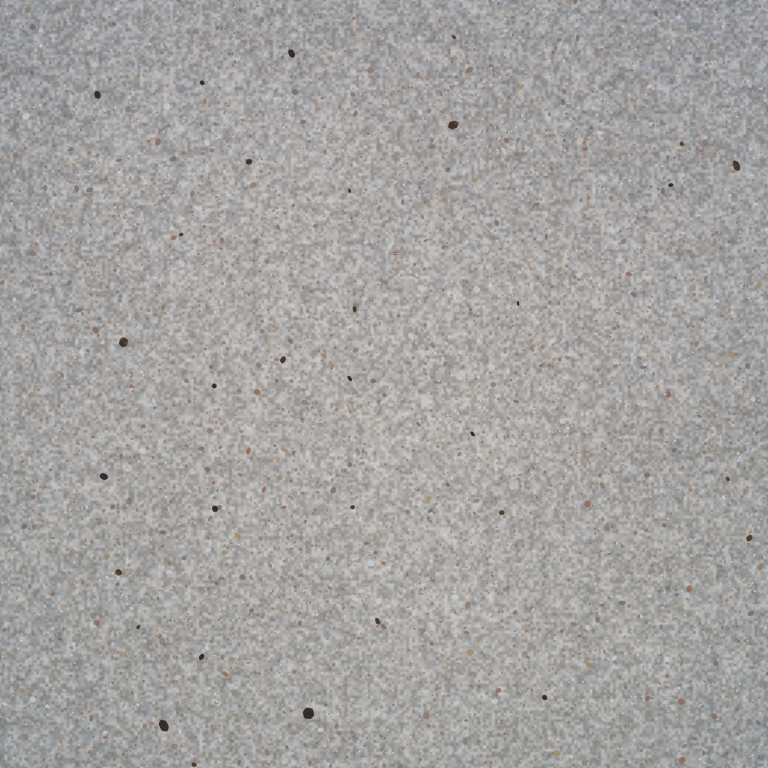
Give the GLSL for this texture, as a three.js fragment shader.

```glsl
varying vec2 vUv;

const vec3 CEMENT = vec3(0.682, 0.668, 0.657);
const vec3 CORNER_FALLOFF = vec3(0.20, 0.15, 0.11);
const vec3 BROWN = vec3(0.53, 0.45, 0.40);
const vec3 RUST = vec3(0.54, 0.38, 0.31);
const vec3 OCHRE = vec3(0.62, 0.52, 0.40);
const vec3 SLATE = vec3(0.41, 0.41, 0.43);
const vec3 QUARTZ = vec3(0.80, 0.81, 0.84);
const vec3 PIT_DARK = vec3(0.15, 0.13, 0.12);
const vec3 PIT_RUST = vec3(0.36, 0.23, 0.12);
const float EDGE = 0.0011;

float hash(vec2 p, float seed) {
  vec3 q = fract(vec3(p.xyx + seed * 7.31) * vec3(0.1031, 0.1030, 0.0973));
  q += dot(q, q.yzx + 33.33);
  return fract((q.x + q.y) * q.z);
}

float noise(vec2 p, float seed) {
  vec2 cell = floor(p);
  vec2 f = fract(p);
  f = f * f * (3.0 - 2.0 * f);
  float low = mix(hash(cell, seed), hash(cell + vec2(1.0, 0.0), seed), f.x);
  float high = mix(hash(cell + vec2(0.0, 1.0), seed), hash(cell + 1.0, seed), f.x);
  return mix(low, high, f.y);
}

float cloud(vec2 p, float seed) {
  float sum = 0.0;
  float weight = 0.5;
  for (int i = 0; i < 4; i++) {
    sum += weight * (noise(p, seed + float(i)) - 0.5);
    p = p * 2.03 + 11.7;
    weight *= 0.55;
  }
  return sum;
}

// Signed distance to an angular, stretched pebble
float pebble(vec2 p, float radius, float turn, float stretch) {
  float c = cos(turn);
  float s = sin(turn);
  p = mat2(c, -s, s, c) * p;
  p.y *= stretch;
  float corners = max(abs(p.x) * 0.87 + abs(p.y) * 0.5, abs(p.y + 0.2 * p.x));
  return mix(length(p), corners, 0.6) - radius;
}

// Scattered pebbles: x is coverage, y a random pick for the colour
vec2 scatter(vec2 uv, float cells, float share, vec2 radii, float seed) {
  vec2 p = uv * cells;
  vec2 home = floor(p);
  float soft = EDGE * cells;
  vec2 result = vec2(0.0);
  for (int y = -1; y <= 1; y++) {
    for (int x = -1; x <= 1; x++) {
      vec2 cell = home + vec2(float(x), float(y));
      vec2 centre = cell + vec2(hash(cell, seed), hash(cell, seed + 1.0));
      float size = hash(cell, seed + 2.0);
      float radius = mix(radii.x, radii.y, size * size) * cells;
      float turn = 6.283 * hash(cell, seed + 3.0);
      float stretch = mix(1.0, 1.8, hash(cell, seed + 4.0));
      float d = pebble(p - centre, radius, turn, stretch);
      float cover = 1.0 - smoothstep(-soft, soft, d);
      cover *= step(hash(cell, seed + 5.0), share);
      if (cover > result.x) result = vec2(cover, hash(cell, seed + 6.0));
    }
  }
  return result;
}

vec3 stoneColor(float pick) {
  vec3 color = mix(BROWN, RUST, step(0.36, pick));
  color = mix(color, OCHRE, step(0.50, pick));
  color = mix(color, SLATE, step(0.64, pick));
  return mix(color, QUARTZ, step(0.83, pick));
}

vec3 addStones(vec3 base, vec2 stones, float opacity) {
  return mix(base, stoneColor(stones.y), stones.x * opacity);
}

void main() {
  // Cement with uneven stains and darker, cooler corners
  vec2 fromCentre = vUv - 0.5;
  vec3 color = CEMENT - CORNER_FALLOFF * dot(fromCentre, fromCentre);
  color += 0.05 * cloud(vUv * 5.0, 3.0);
  color += vec3(0.0, 0.002, -0.012) * (0.5 - vUv.y);

  // Fine sand
  float sand = 0.18 * (noise(vUv * 260.0, 11.0) - 0.5);
  sand += 0.10 * (noise(vUv * 130.0, 12.0) - 0.5);
  float warmth = noise(vUv * 150.0, 13.0) - 0.5;
  color += sand + warmth * vec3(0.025, 0.0, -0.03);

  // Small and larger stones
  color = addStones(color, scatter(vUv, 170.0, 0.30, vec2(0.0008, 0.0026), 20.0), 0.55);
  color = addStones(color, scatter(vUv, 62.0, 0.22, vec2(0.0014, 0.0046), 30.0), 0.75);

  // Bright flecks
  vec2 flecks = scatter(vUv, 120.0, 0.10, vec2(0.0006, 0.0016), 40.0);
  color = mix(color, QUARTZ + 0.06, flecks.x * 0.7);

  // Sparse dark pits, some rusty
  vec2 pits = scatter(vUv, 9.0, 0.34, vec2(0.0028, 0.0085), 50.0);
  float rusty = step(0.5, pits.y) * noise(vUv * 170.0, 60.0);
  color = mix(color, mix(PIT_DARK, PIT_RUST, rusty), pits.x * 0.9);

  gl_FragColor = vec4(color, 1.0);
}
```
